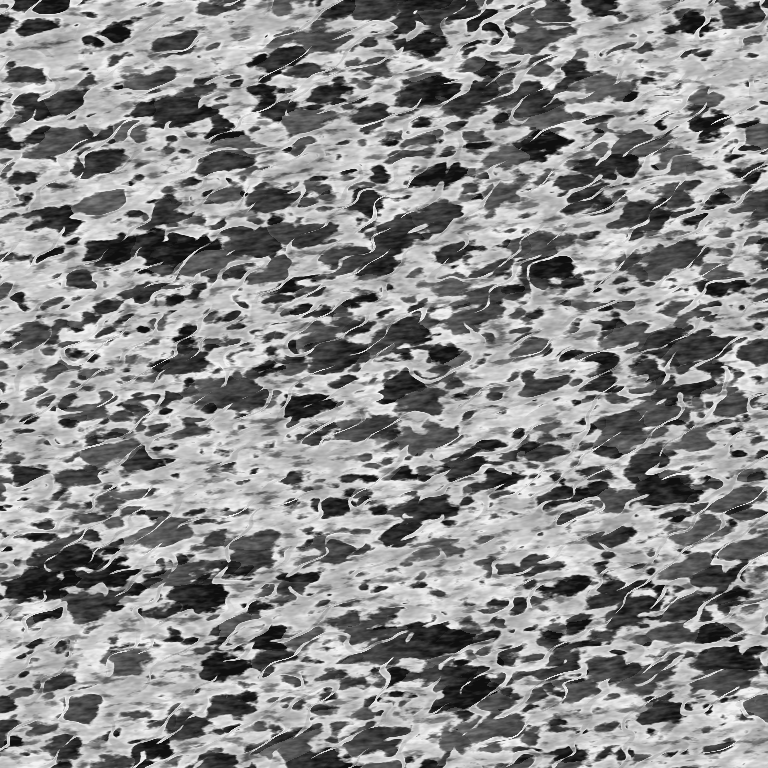
Reproduce this texture procedurally as a Shadertoy shader.

```glsl
vec2 hash2(vec2 p) {
    vec3 q = fract(vec3(p.xyx) * vec3(0.1031, 0.1030, 0.0973));
    q += dot(q, q.yzx + 33.33);
    return fract((q.xx + q.yz) * q.zy);
}

float gradientDot(vec2 cell, vec2 offset) {
    float angle = 6.2832 * hash2(cell + 71.0).x;
    return dot(vec2(cos(angle), sin(angle)), offset);
}

float gradientNoise(vec2 p) {
    vec2 i = floor(p), f = p - i;
    vec2 u = f * f * f * (f * (f * 6.0 - 15.0) + 10.0);
    vec2 e = vec2(1.0, 0.0);
    return mix(mix(gradientDot(i, f), gradientDot(i + e, f - e), u.x),
               mix(gradientDot(i + e.yx, f - e.yx), gradientDot(i + 1.0, f - 1.0), u.x), u.y);
}

float fbm(vec2 p) {
    float sum = 0.0, amplitude = 1.0;
    for (int i = 0; i < 4; i++) {
        sum += amplitude * gradientNoise(p);
        p = p * 2.03 + 17.3;
        amplitude *= 0.5;
    }
    return sum;
}

// Scattered, tilted holes: x is the depth inside the nearest, y its shade
vec2 holes(vec2 p, float minRadius, float maxRadius) {
    vec2 cell = floor(p);
    vec2 best = vec2(-2.0, 0.3);
    for (int y = -1; y <= 1; y++) {
        for (int x = -1; x <= 1; x++) {
            vec2 id = cell + vec2(x, y);
            vec2 place = hash2(id + 11.0);
            vec2 look = hash2(id + 139.0);
            vec2 d = p - id - place;
            d.y -= (place.x - 0.3) * 0.6 * d.x;
            float depth = mix(minRadius, maxRadius, look.x) - length(d);
            if (depth > best.x) best = vec2(depth, 0.09 + 0.27 * look.y - 0.12 * d.x);
        }
    }
    return best;
}

void mainImage(out vec4 fragColor, in vec2 fragCoord) {
    vec2 uv = fragCoord / iResolution.y;
    uv.y -= 0.1 * uv.x;

    // Bend the holes into irregular outlines
    vec2 bend = vec2(gradientNoise(uv * vec2(22.0, 40.0)),
                     gradientNoise(uv * vec2(20.0, 44.0) + 53.0));
    vec2 p = uv + bend * vec2(0.026, 0.011);

    // Large and small holes, with ragged edges and uneven density
    vec2 hole = holes(p * vec2(13.0, 28.0), 0.1, 0.6);
    vec2 smallHole = holes(p * vec2(29.0, 62.0) + 37.0, 0.05, 0.47);
    smallHole.x *= 0.5;
    if (smallHole.x > hole.x) hole = smallHole;
    float depth = hole.x - 0.03 + 0.3 * fbm(uv * vec2(30.0, 66.0) + 5.0)
                + 0.2 * gradientNoise(uv * vec2(4.0, 7.0));

    // Thin diagonal strands crossing the holes
    vec2 strandUv = vec2(p.x - 0.6 * p.y, p.y - 0.35 * p.x);
    float strand = abs(gradientNoise(strandUv * vec2(13.0, 24.0) + 91.0));
    depth -= 0.28 * (1.0 - smoothstep(0.01, 0.07, strand));

    // Fine horizontal grain
    float grain = gradientNoise(uv * vec2(55.0, 210.0))
                + 0.6 * gradientNoise(uv * vec2(130.0, 330.0) + 29.0);

    // Pale foam with clouds, grey smudges and bright rims
    float foam = 0.73 + 0.17 * fbm(uv * vec2(13.0, 25.0) + 7.0) + 0.1 * grain;
    foam -= 0.32 * smoothstep(0.1, 0.55, fbm(uv * vec2(27.0, 85.0) + 43.0));
    foam += 0.13 * smoothstep(-0.3, -0.05, depth);

    // Dark water, streaked and mottled
    float water = hole.y + 0.12 * grain + 0.13 * fbm(uv * vec2(36.0, 110.0) + 61.0);

    float shade = mix(foam, water, smoothstep(-0.06, 0.07, depth));
    fragColor = vec4(vec3(clamp(shade, 0.06, 0.95)), 1.0);
}
```
